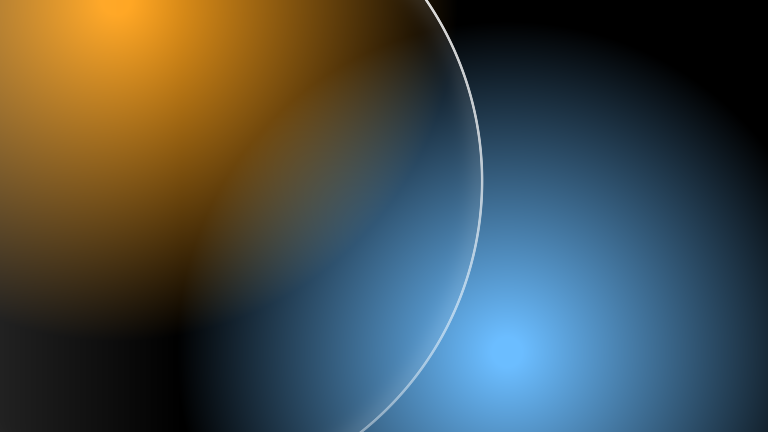
A Shadertoy shader for this background:

```glsl
// Amber and blue glows on black, crossed by the bright rim of a large glass disc.

// Light that fades evenly from a small core to nothing at the radius.
float glow(vec2 p, vec2 center, float radius) {
    return clamp((radius - distance(p, center)) / (radius - 0.035), 0.0, 1.0);
}

void mainImage(out vec4 fragColor, in vec2 fragCoord) {
    vec2 p = fragCoord / iResolution.y;
    float pixel = 1.0 / iResolution.y;

    // Two coloured lights
    vec3 amber = vec3(1.0, 0.64, 0.11);
    vec3 blue = vec3(0.42, 0.74, 1.0);
    vec3 color = amber * glow(p, vec2(0.27, 1.0), 0.79)
               + blue * glow(p, vec2(1.174, 0.185), 0.765);
    color = min(color, 1.0);

    // Glass disc: pale sheen at the left and a soft glow inside the edge
    float edge = distance(p, vec2(0.373, 0.581)) - 0.743;
    float inside = 1.0 - smoothstep(-pixel, pixel, edge);
    float sheen = 0.13 * clamp(1.0 - p.x / 0.42, 0.0, 1.0);
    float innerGlow = 0.1 * exp(-pow(edge / 0.035, 2.0));
    color = mix(color, vec3(1.0), inside * (sheen + innerGlow));

    // Thin rim, brighter toward the top
    float rim = 1.0 - smoothstep(-0.5 * pixel, 0.5 * pixel, abs(edge) - 0.003);
    color = mix(color, vec3(1.0), rim * mix(0.4, 0.85, p.y));

    fragColor = vec4(color, 1.0);
}
```
